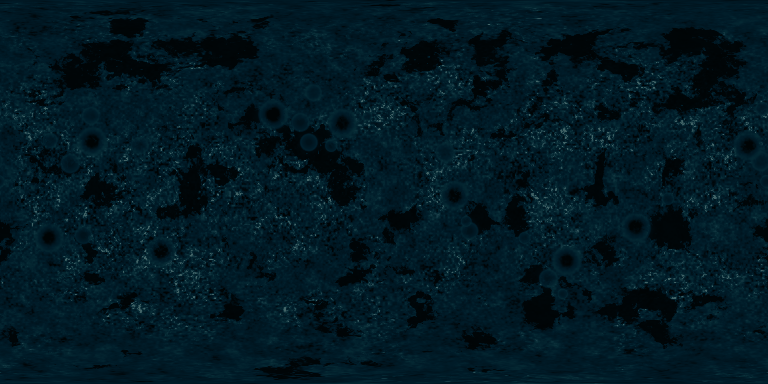
A Shadertoy shader for this texture:

```glsl
const float PI = 3.14159265;
const vec3 ABYSS = vec3(0.00, 0.015, 0.02);
const vec3 DEEP  = vec3(0.00, 0.08, 0.12);
const vec3 TEAL  = vec3(0.00, 0.11, 0.16);
const vec3 SLATE = vec3(0.02, 0.16, 0.20);
const vec3 MIST  = vec3(0.09, 0.23, 0.27);
const vec3 FROST = vec3(0.26, 0.39, 0.40);

const float BASE_TONE = 1.72;       // position on the colour ramp, 0 to 5
const float MOTTLE_SCALE = 10.0;
const float MOTTLE_GAIN = 4.0;
const float PATCH_SCALE = 4.2;
const float PATCH_LEVEL = 0.585;    // higher leaves fewer black patches
const float PATCH_EDGE = 0.035;
const float VEIN_SCALE = 5.0;
const float VEIN_GAIN = 2.6;
const float GRAIN_SCALE = 62.0;
const float GRAIN_GAIN = 3.0;
const int CLUSTERS = 9;
const int MEMBERS = 8;
const float BIG_RADIUS = 0.037;

float hash(vec3 p) {
    return fract(sin(dot(p, vec3(127.1, 311.7, 74.7))) * 43758.5453);
}

float noise(vec3 p) {
    vec3 i = floor(p), f = fract(p);
    f = f * f * (3.0 - 2.0 * f);
    vec2 e = vec2(0.0, 1.0);
    vec4 near = vec4(hash(i), hash(i + e.yxx), hash(i + e.xyx), hash(i + e.yyx));
    vec4 far = vec4(hash(i + e.xxy), hash(i + e.yxy), hash(i + e.xyy), hash(i + e.yyy));
    vec4 z = mix(near, far, f.z);
    vec2 y = mix(z.xy, z.zw, f.y);
    return mix(y.x, y.y, f.x);
}

float fbm(vec3 p) {
    float sum = 0.0, amp = 1.0, total = 0.0;
    for (int i = 0; i < 5; i++) {
        sum += amp * noise(p);
        total += amp;
        amp *= 0.62;
        p = p.yzx * 2.03 + 17.3;
    }
    return sum / total;
}

// Thin bright filaments along the mid level of a noise
float veins(vec3 p) {
    float ridge = 1.0 - abs(2.0 * fbm(p) - 1.0);
    return smoothstep(0.93, 0.99, ridge);
}

vec3 ramp(float t) {
    vec3 c = mix(ABYSS, DEEP, clamp(t, 0.0, 1.0));
    c = mix(c, TEAL, clamp(t - 1.0, 0.0, 1.0));
    c = mix(c, SLATE, clamp(t - 2.0, 0.0, 1.0));
    c = mix(c, MIST, clamp(t - 3.0, 0.0, 1.0));
    return mix(c, FROST, clamp(t - 4.0, 0.0, 1.0));
}

// Soft disc with a pale rim; depth sets how black its core is
float crater(float tone, vec2 offset, float radius, float depth) {
    float x = length(offset) / radius;
    float bowl = mix(1.7 - depth, 1.9, smoothstep(0.25, 0.85, x));
    float rim = exp(-pow((x - 0.93) / 0.12, 2.0));
    float cover = 1.0 - smoothstep(0.92, 1.12, x);
    float glow = 0.4 * exp(-5.0 * max(x - 1.0, 0.0));
    return mix(tone + glow, bowl + 0.15 * tone, 0.85 * cover) + 0.5 * rim;
}

float craterField(float tone, vec2 p) {
    for (int i = 0; i < CLUSTERS; i++) {
        float id = float(i);
        vec2 centre = vec2(2.0 * fract(0.12 + id * 0.618),
                           mix(0.3, 0.72, hash(vec3(id, 2.0, 5.0))));
        vec2 d = p - centre;
        d.x -= 2.0 * floor(d.x * 0.5 + 0.5);
        float count = floor(float(MEMBERS) * hash(vec3(id, 7.0, 1.0)));
        for (int j = 0; j < MEMBERS; j++) {
            if (float(j) >= count) break;
            vec3 key = vec3(id, float(j), 3.0);
            float angle = 2.0 * PI * hash(key);
            float reach = mix(0.045, 0.13, hash(key + 9.0));
            float radius = mix(0.011, 0.026, hash(key + 21.0));
            tone = crater(tone, d - reach * vec2(cos(angle), sin(angle)), radius, 0.8);
        }
        float big = step(0.3, hash(vec3(id, 4.0, 8.0)));
        tone = crater(tone, d, BIG_RADIUS * mix(0.65, 1.0, big), mix(0.8, 2.3, big));
    }
    return tone;
}

void mainImage(out vec4 fragColor, in vec2 fragCoord) {
    vec2 uv = fragCoord / iResolution.xy;

    // Wrap a barrel that narrows sharply, so only the poles streak sideways
    float lon = 2.0 * PI * uv.x, lat = PI * (uv.y - 0.5);
    float girth = pow(max(cos(lat), 0.0), 0.4);
    vec3 dir = vec3(girth * cos(lon), lat, girth * sin(lon));
    vec3 warp = vec3(fbm(dir * 5.0 + 4.0), fbm(dir * 5.0 + 31.0), fbm(dir * 5.0 + 57.0)) - 0.5;
    float polar = smoothstep(0.9, 1.45, abs(lat));

    // Mottled ground with fine grain, rougher in some regions
    float region = smoothstep(0.40, 0.60, fbm(dir * 3.0 + 70.0));
    float grain = noise(dir * GRAIN_SCALE) - 0.5;
    float tone = BASE_TONE + MOTTLE_GAIN * (fbm(dir * MOTTLE_SCALE + 12.0 + warp) - 0.5);
    tone += GRAIN_GAIN * grain * mix(0.6, 1.2, region) * (1.0 - 0.5 * polar);

    // Two sizes of filament, broken up by the grain
    float thread = veins(dir * VEIN_SCALE + 2.0 * warp + 90.0);
    thread += 0.5 * veins(dir * VEIN_SCALE * 2.3 + 2.0 * warp + 23.0);
    tone += VEIN_GAIN * thread * mix(0.12, 0.9, region) * (0.5 + 1.3 * grain) * (1.0 - 0.7 * polar);

    // Ragged black patches, gathered by a broad drift, with rare bright flecks
    float level = fbm(dir * PATCH_SCALE + 1.2 * warp + 41.0);
    level += 0.12 * (noise(dir * 1.6 + 6.0) - 0.5) - 0.05 * polar;
    tone *= 1.0 - 0.95 * smoothstep(PATCH_LEVEL - PATCH_EDGE, PATCH_LEVEL + PATCH_EDGE, level);
    tone += 2.5 * smoothstep(0.87, 0.97, noise(dir * 38.0 + 8.0)) * region;

    tone = craterField(tone, vec2(2.0 * uv.x, uv.y));
    fragColor = vec4(ramp(tone), 1.0);
}
```
